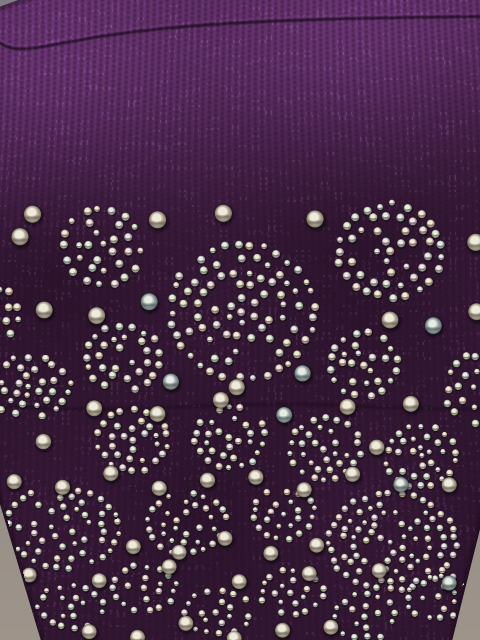
Write a WebGL 2 fragment shader that draws this texture.

```glsl
#version 300 es
precision highp float;
// Ribbed purple cloth with a curved top seam, studded with beads and pearls.
// Medallions are jittered elliptical rings of small beads; pearls follow
// wavering strings, each given by a start, a step and a count.
uniform vec2 u_resolution;
out vec4 fragColor;

const float TAU = 6.2831853;
const int MEDALLIONS = 22;
const int STRINGS = 12;

vec3 hash3(vec2 p) {
  vec3 q = vec3(dot(p, vec2(127.1, 311.7)), dot(p, vec2(269.5, 183.3)), dot(p, vec2(419.2, 371.9)));
  return fract(sin(q) * 43758.545);
}

// Centre and radii of each medallion: large ones listed, two lower rows by formula
vec4 medallion(int i) {
  const vec4 large[12] = vec4[12](
    vec4(1.23, 2.95, .45, .46), vec4(2.90, 3.74, .86, .80), vec4(4.68, 3.01, .62, .56),
    vec4(1.47, 4.29, .45, .38), vec4(4.36, 4.37, .41, .37), vec4(.35, 4.64, .48, .35),
    vec4(5.68, 4.65, .32, .40), vec4(.00, 3.75, .22, .30), vec4(.75, 6.33, .66, .48),
    vec4(2.25, 6.28, .46, .36), vec4(3.40, 6.17, .37, .28), vec4(4.70, 6.50, .76, .58));
  if (i < 12) return large[i];
  float k = float(i - 12);
  if (i < 16) return vec4(1.60 + 1.15 * k, 5.36 + .12 * sin(k * 1.3 - 2.4), .42, .36);
  k -= 4.0;
  return vec4(.85 + .88 * k, 7.21 + .13 * cos(.5 * TAU * k) + .03 * (k - 2.0), .37, .26);
}

// Start x, start y, step and count of each pearl string
vec4 pearlString(int i) {
  const vec4 strings[12] = vec4[12](
    vec4(.39, 2.57, 1.50, 2), vec4(2.68, 2.56, 1.10, 2), vec4(.24, 2.84, 5.47, 2),
    vec4(4.68, 3.84, .52, 3), vec4(.53, 3.72, .63, 3), vec4(2.05, 4.58, .79, 3),
    vec4(1.13, 4.90, .76, 6), vec4(.52, 5.30, 4.0, 2), vec4(.17, 5.78, .58, 10),
    vec4(1.60, 6.56, .55, 5), vec4(.35, 6.90, .84, 7), vec4(1.07, 7.58, .58, 6));
  return strings[i];
}

// Domed stud with a contact shadow, dark rim, pale body and a hot spot
vec3 stud(vec3 under, vec2 d, float r, vec3 tint, float aa) {
  float l = length(d);
  under *= 1.0 - .5 * smoothstep(r * 1.5, r * .8, length(d - r * vec2(.1, .2)));
  float dome = sqrt(max(0.0, 1.0 - l * l / (r * r)));
  vec3 c = tint * mix(.5, 1.15, dome);
  c *= 1.0 - .4 * smoothstep(.4 * r, .0, abs(d.y - .4 * r)) * dome;
  c += .42 * smoothstep(.85 * r, .1 * r, length(d + r * vec2(.12, .25)));
  return mix(under, min(c, vec3(.93, .92, .88)), smoothstep(aa, -aa, l - r));
}

// Vertical ribs, stitch dashes and light falling from the top
vec3 cloth(vec2 p) {
  float bend = .02 * sin(p.y * 1.3 + p.x) + (p.x - 2.88) * .012 * p.y;
  float x = (p.x - bend) / .078;
  float rib = .5 + .5 * cos(TAU * x);
  float stitch = .5 + .5 * sin(p.y * 105.0 + floor(x) * 2.4);
  float fleck = hash3(vec2(floor(x), floor(p.y / .03))).x;
  float light = mix(.16, .98, smoothstep(3.5, .7, p.y + .12 * p.x));
  light += .06 * sin(p.x * 1.7 + .5) * sin(p.y * 1.1 + 1.0);
  light *= .62 + .48 * rib + .25 * stitch * (1.0 - rib);
  vec3 c = mix(vec3(.155, .065, .15), vec3(.385, .19, .42), light);
  return c + vec3(.11, .08, .12) * smoothstep(.80, 1.0, fleck) * rib * rib;
}

void main() {
  // Canvas is 5.76 wide and 7.68 tall, y pointing down
  vec2 p = gl_FragCoord.xy / u_resolution * vec2(5.76, 7.68);
  p.y = 7.68 - p.y;
  float aa = 5.0 / u_resolution.y;
  vec3 col = cloth(p);

  // Curved top seam and faint lower join
  float seam = p.y - (.17 + .54 * exp(-p.x / 1.6) - .21 * exp(-p.x / .2));
  float cord = .6 + .4 * sin(p.x * 70.0 + seam * 40.0);
  col *= 1.0 - .55 * smoothstep(.035, .0, abs(seam - .015));
  col += vec3(.06, .04, .07) * cord * smoothstep(.025, .0, abs(seam + .025));
  float join = p.y - 4.88 - .03 * sin(p.x * 1.4);
  col *= 1.0 - .2 * smoothstep(.05, .0, abs(join));

  // Pale surroundings past the lower sides and top left corner
  float leftSide = p.x - (p.y - 6.05) * .30;
  float rightSide = 5.76 - (p.y - 6.35) * .25 - p.x;
  float corner = (p.x + p.y * 2.8 - .22) * .35;
  float inside = min(min(leftSide, rightSide), corner);
  vec3 backdrop = mix(vec3(.50, .49, .53), vec3(.62, .58, .54), p.y / 7.68);
  col *= 1.0 - .3 * smoothstep(.10, .0, inside);
  col = mix(backdrop, col, smoothstep(-aa, aa, inside));

  // Beads on concentric rings: nearest ring, then nearest angular slot
  for (int i = 0; i < MEDALLIONS; i++) {
    vec4 m = medallion(i);
    vec2 q = (p - m.xy) / m.zw;
    float depth = smoothstep(3.0, 6.5, m.y);
    float pitch = mix(.160, .125, depth);
    float size = .5 * (m.z + m.w);
    float rings = max(2.0, floor(size / pitch + .4));
    float ring = floor(length(q) * rings + .5);
    if (ring > rings || inside < .03) continue;
    float slots = max(1.0, floor(TAU * ring / rings * size / pitch));
    float slot = floor(fract(atan(q.y, q.x) / TAU) * slots);
    vec3 h = hash3(vec2(slot + 31.0 * float(i), ring));
    if (h.z > (ring == rings ? .92 : .80)) continue;
    float angle = TAU * (slot + .5 + (h.x - .5) * .38) / slots;
    vec2 bead = m.xy + m.zw * vec2(cos(angle), sin(angle)) * (ring + (h.y - .5) * .38) / rings;
    float radius = mix(.050, .041, depth) * (h.z < .25 ? .75 : 1.0);
    vec3 sheen = vec3(.70, .68, .63) + .04 * cos(TAU * (h.x + vec3(.0, .33, .6)));
    col = stud(col, p - bead, radius, sheen, aa);
  }

  // Pearls: the nearest member of each string
  for (int i = 0; i < STRINGS; i++) {
    vec4 s = pearlString(i);
    float k = clamp(floor((p.x - s.x) / s.z + .5), 0.0, s.w - 1.0);
    vec3 h = hash3(vec2(k, float(i) + 7.0));
    vec2 pearl = s.xy + vec2(s.z * k, .10 * sin(k * 2.4));
    vec3 silver = mix(vec3(.70, .66, .58), vec3(.56, .62, .61), step(.85, h.x));
    if (inside > .03) col = stud(col, p - pearl, mix(.104, .090, smoothstep(3.0, 6.5, p.y)), silver, aa);
  }
  fragColor = vec4(col, 1.0);
}
```
